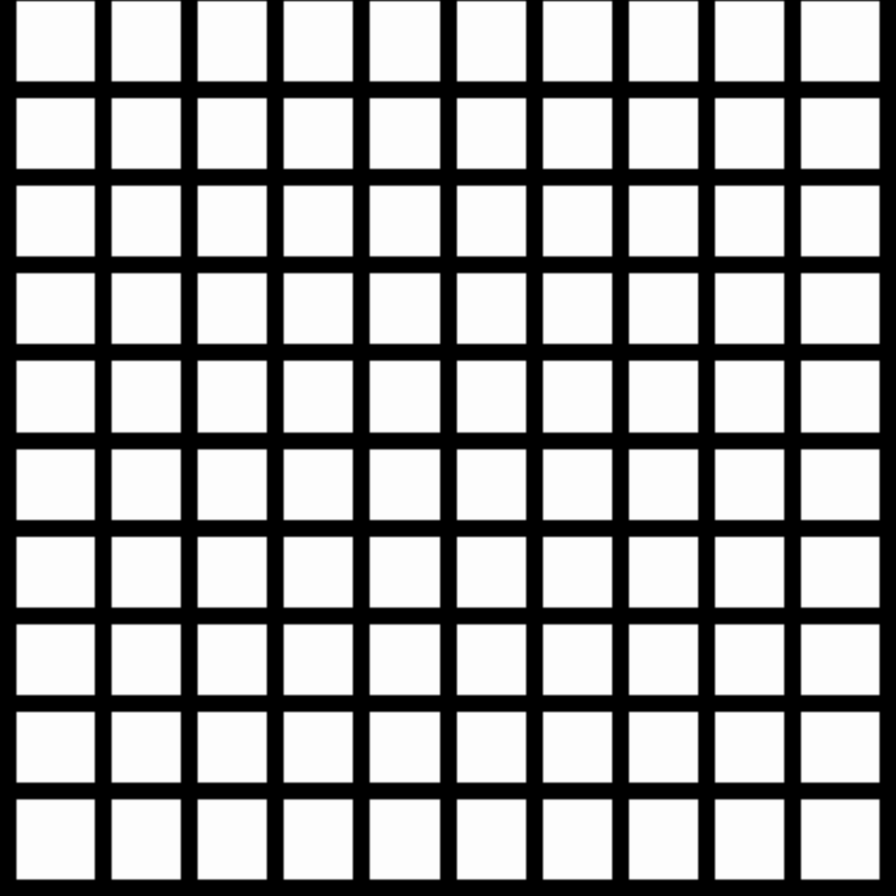
Write a Shadertoy shader that draws this pattern.

```glsl
// A black lattice over white: ten panes across and ten down, with soft bar edges.
// Each axis takes the distance to its nearest inner bar and to its outer frame;
// the two pane coverages are multiplied. One pane per axis is slightly wider.

#define FIRST_BAR   vec2(0.1152, 0.1172)   // centre of the first inner bar
#define PITCH       vec2(0.0960, 0.09766)  // spacing of the inner bars
#define WIDE_PANE   vec2(0.452, 0.557)     // position of the wider pane
#define EXTRA_WIDTH vec2(0.0014, 0.0013)   // how much wider that pane is
#define LAST_BAR    8.0                    // index of the last inner bar
#define BAR_HALF    0.0094                 // half the width of an inner bar
#define FRAME_LOW   vec2(0.0184, 0.0184)   // frame at the left and bottom
#define FRAME_HIGH  vec2(0.0184, 0.0013)   // frame at the right and top
#define EDGE_SOFT   0.0019                 // half the width of the edge ramp
#define BAR_COLOR   vec3(0.0)
#define PANE_COLOR  vec3(0.994)

// Signed distance per axis to the nearest bar or frame, positive inside a pane
vec2 paneDistance(vec2 uv) {
    // Close up the extra width so that the bars are evenly spaced
    vec2 offset = uv - EXTRA_WIDTH * step(WIDE_PANE, uv) - FIRST_BAR;
    vec2 index = clamp(floor(offset / PITCH + 0.5), 0.0, LAST_BAR);
    vec2 inner = abs(offset - index * PITCH) - BAR_HALF;
    vec2 frame = min(uv - FRAME_LOW, 1.0 - FRAME_HIGH - uv);
    return min(inner, frame);
}

void mainImage(out vec4 fragColor, in vec2 fragCoord) {
    vec2 uv = fragCoord / iResolution.xy;

    // Keep the ramp at least about one pixel wide on small canvases
    vec2 soft = max(vec2(EDGE_SOFT), 0.6 / iResolution.xy);
    vec2 coverage = smoothstep(-soft, soft, paneDistance(uv));

    fragColor = vec4(mix(BAR_COLOR, PANE_COLOR, coverage.x * coverage.y), 1.0);
}
```
